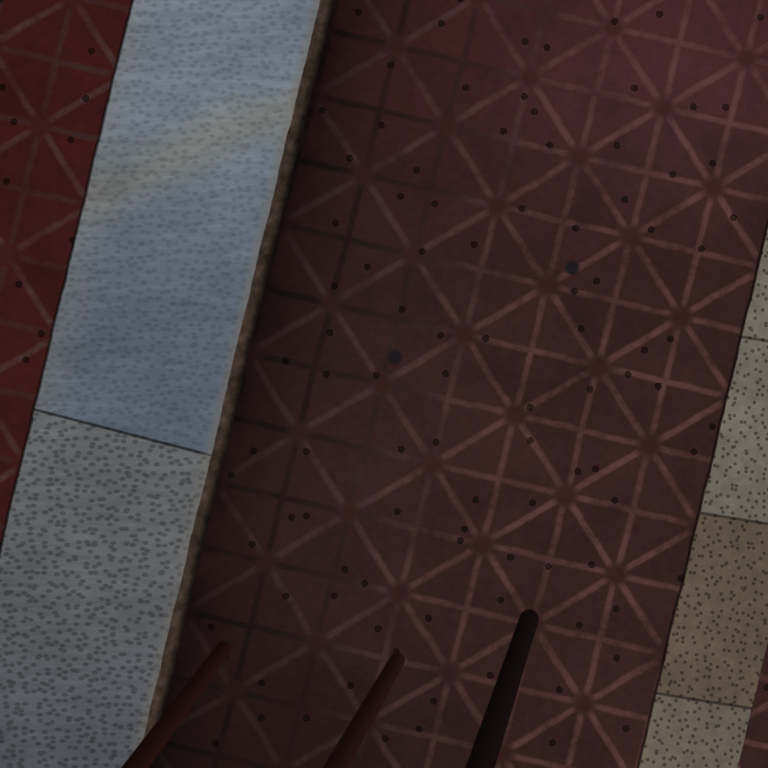
Give the GLSL for this texture, as a WebGL 1 fragment shader.

```glsl
precision highp float;
// Red grooved paving crossed by slanted stone kerbs, with three dark rods at the bottom.
uniform vec2 u_resolution;

float px;

vec2 hash2(vec2 c) {
  return fract(sin(vec2(dot(c, vec2(127.1, 311.7)), dot(c, vec2(269.5, 183.3)))) * 437.58);
}

// Distance to the nearest scattered point
float cellular(vec2 p) {
  float d = 1.0;
  for (int y = -1; y <= 1; y++)
    for (int x = -1; x <= 1; x++) {
      vec2 c = floor(p) + vec2(float(x), float(y));
      d = min(d, length(c + hash2(c) - p));
    }
  return d;
}

// Layered sines, roughly -1 to 1
float waves(vec2 p) {
  float sum = 0.0, amp = 0.5;
  for (int i = 0; i < 5; i++) {
    sum += amp * sin(p.x + 1.7 * sin(p.y * 0.8)) * cos(p.y + 1.3 * sin(p.x * 0.7));
    p = mat2(1.5, 1.1, -1.1, 1.5) * p + 2.3;
    amp *= 0.65;
  }
  return sum;
}

float below(float d, float edge) { return 1.0 - smoothstep(edge - px, edge + px, d); }

float groove(float k, float spacing, float width) {
  float d = (0.5 - abs(fract(k) - 0.5)) * spacing;
  return 1.0 - smoothstep(width * 0.35, width + px, d);
}

vec3 paving(vec2 p, float s) {
  float leftSide = step(s, 0.3);
  vec2 q = p - mix(vec2(0.605, 0.436), vec2(0.010, 0.332), leftSide);
  q += 0.0015 * vec2(waves(p * 30.0), waves(p.yx * 34.0));
  vec2 g = vec2(4.13 * q.x + 6.99 * q.y, 6.74 * q.x - 4.255 * q.y);
  float wear = waves(p * 24.0), grain = waves(p * 170.0);

  // Clay colour, redder toward the top
  vec3 col = mix(vec3(0.235, 0.125, 0.125), vec3(0.205, 0.130, 0.125), smoothstep(0.0, 0.45, p.y));
  col = mix(col, vec3(0.225, 0.085, 0.085), leftSide * 0.8);
  vec2 tile = floor(g) + 0.5 * step(fract(g.x), fract(g.y));
  col *= 0.95 + 0.1 * hash2(tile).x + 0.09 * wear + 0.07 * grain;
  col += vec3(0.035, 0.03, 0.04) * smoothstep(0.35, 0.0, length((p - vec2(0.88, 0.08)) * vec2(0.8, 1.2)));

  // Square grooves and their diagonals, worn away at the crossings
  float square = max(groove(g.x, 0.124, 0.0052), groove(g.y, 0.124, 0.0052));
  float cross1 = max(groove(g.x + g.y, 0.088, 0.0048), groove(g.x - g.y, 0.088, 0.0048));
  float node = length(fract(g + 0.5) - 0.5) * 0.124;
  float keep = smoothstep(0.008, 0.022, node);
  float lit = smoothstep(0.42, 0.95, s);
  float chipped = clamp(0.68 + 0.5 * wear + 0.25 * grain, 0.2, 1.0);
  vec3 mortar = mix(vec3(0.28, 0.20, 0.20), vec3(0.37, 0.25, 0.24), lit);
  vec3 dirty = mix(vec3(0.11, 0.085, 0.085), mortar, max(smoothstep(0.52, 0.80, s + 0.08 * wear), leftSide * 0.7));
  col = mix(col, dirty, cross1 * keep * chipped * 0.75);
  col = mix(col, mortar, square * keep * chipped * 0.85);
  col = mix(col, vec3(0.22, 0.12, 0.115), (1.0 - smoothstep(0.006, 0.013, node)) * 0.6);

  // Specks and the shade beside the kerb
  col *= 1.0 - 0.45 * below(cellular(p * 13.0), 0.06);
  float spot = min(length(p - vec2(0.745, 0.349)), length(p - vec2(0.514, 0.465)));
  col = mix(col, vec3(0.09, 0.09, 0.11), 0.8 * (1.0 - smoothstep(0.006, 0.012, spot)));
  float shade = exp(-max(s - 0.434, 0.0) * 14.0) * (1.0 - leftSide);
  col *= 1.0 - shade * (0.52 + 0.2 * wear);
  col *= 1.0 - 0.25 * smoothstep(0.68, 1.0, p.y) * smoothstep(1.05, 0.6, s);
  return col;
}

vec3 kerb(vec2 p, float s) {
  float seam = p.y - 0.534 - 0.26 * (p.x - 0.048);
  float cloud = waves(p * vec2(9.0, 13.0));
  float streak = waves(vec2(p.x * 30.0 + p.y * 12.0, p.y * 190.0));
  vec3 blue = mix(vec3(0.42, 0.465, 0.51), vec3(0.34, 0.375, 0.42), smoothstep(0.15, 0.42, p.y));
  float band = smoothstep(0.07, 0.0, abs(p.y - 0.20 + 0.35 * (p.x - 0.25) + 0.025 * cloud));
  blue = mix(blue, vec3(0.45, 0.45, 0.43), band * 0.75);
  blue = mix(blue, vec3(0.46, 0.46, 0.45), 0.45 * smoothstep(0.07, 0.0, s - 0.172));
  vec3 pale = mix(vec3(0.39, 0.395, 0.40), vec3(0.32, 0.33, 0.35), smoothstep(0.55, 1.0, p.y));
  float rough = smoothstep(-px, px, seam);
  vec3 col = mix(blue, pale, rough) * (1.0 + 0.08 * cloud + 0.09 * streak);
  float pits = 1.0 - smoothstep(0.15, 0.42, cellular(p * vec2(75.0, 110.0)));
  col *= 1.0 - pits * mix(0.10, 0.24, rough);
  col *= 1.0 - 0.5 * below(abs(seam), 0.0018);
  return mix(col, vec3(0.44, 0.42, 0.39), 0.5 * smoothstep(0.400, 0.416, s));
}

vec3 sandKerb(vec2 p) {
  float along = p.y - 0.16 * (p.x - 0.9);
  vec3 col = mix(vec3(0.42, 0.40, 0.36), vec3(0.36, 0.32, 0.265), smoothstep(0.664, 0.668, along));
  col = mix(col, vec3(0.40, 0.37, 0.32), smoothstep(0.908, 0.912, along));
  col *= 1.0 + 0.09 * waves(p * 22.0) + 0.07 * waves(p * 150.0);
  col *= 1.0 - 0.35 * (1.0 - smoothstep(0.1, 0.3, cellular(p * 90.0)));
  float joint = min(abs(along - 0.666), min(abs(along - 0.910), abs(along - 0.428)));
  return col * (1.0 - 0.4 * below(joint, 0.0018));
}

void rod(inout vec3 col, vec2 p, vec2 tip, vec2 foot, float width, vec3 tint) {
  vec2 axis = foot - tip, r = p - tip;
  float t = clamp(dot(r, axis) / dot(axis, axis), 0.0, 1.3);
  float side = (r.x * axis.y - r.y * axis.x) / length(axis);
  float w = width * (1.0 + 0.45 * t);
  vec3 wood = tint * (0.75 + 0.6 * smoothstep(-w, w, side));
  col = mix(col, wood, below(length(r - axis * t), w));
}

void main() {
  px = 1.0 / u_resolution.x;
  vec2 p = gl_FragCoord.xy / u_resolution;
  p.y = 1.0 - p.y;
  float s = p.x + 0.24 * p.y + 0.0015 * waves(p * 28.0);

  vec3 col = paving(p, s);
  vec3 flank = vec3(0.23, 0.19, 0.16) * (1.0 + 0.35 * waves(p * 110.0));
  flank *= 1.0 - 0.6 * smoothstep(0.424, 0.436, s);
  col = mix(col, flank, below(abs(s - 0.425), 0.010));
  col = mix(col, kerb(p, s), below(abs(s - 0.2945), 0.1225));
  col = mix(col, sandKerb(p), below(abs(s - 1.1355), 0.0645));
  col *= 1.0 - 0.5 * below(min(abs(s - 1.070), abs(s - 0.172)), 0.002);

  rod(col, p, vec2(0.291, 0.845), vec2(0.176, 1.0), 0.010, vec3(0.11, 0.05, 0.045));
  rod(col, p, vec2(0.517, 0.860), vec2(0.437, 1.0), 0.010, vec3(0.11, 0.055, 0.05));
  rod(col, p, vec2(0.689, 0.806), vec2(0.625, 1.0), 0.0125, vec3(0.065, 0.04, 0.04));
  gl_FragColor = vec4(col, 1.0);
}
```
